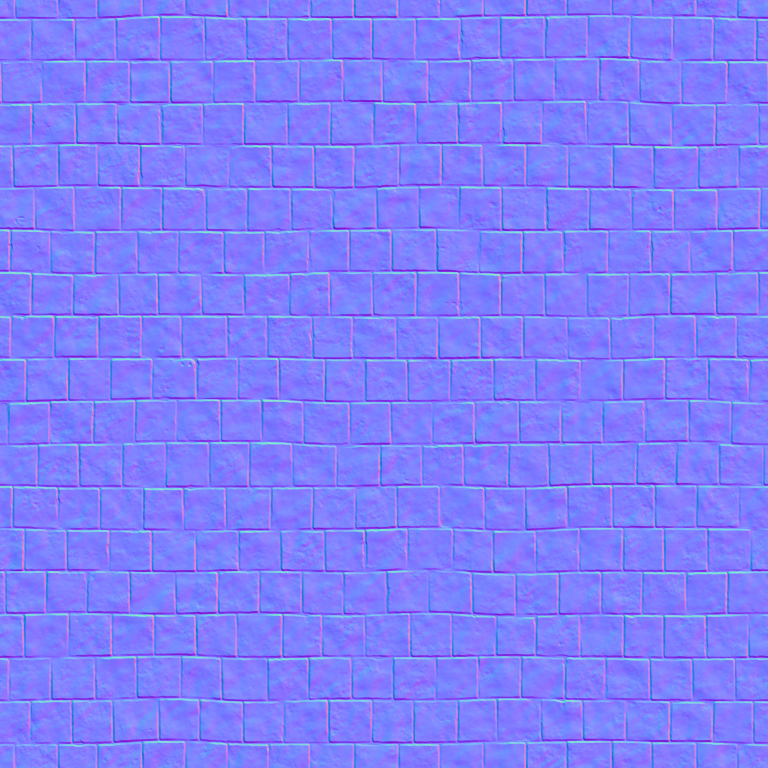
A WebGL 2 fragment shader for this texture map:

```glsl
#version 300 es
precision highp float;
// Tangent-space normal map of a stone paving: 18 staggered courses of 18 blocks.
// A height field (fine grooves, chipped edges, rough faces) is differentiated
// numerically and its unit normal is packed into RGB. It tiles seamlessly.
uniform vec2 u_resolution;
out vec4 fragColor;

const float COUNT = 18.0; // blocks across and courses down

// Integer hash of a non-negative lattice point, 0..1
float hash(vec2 cell) {
    uvec2 u = uvec2(cell);
    uint h = u.x * 1597334677u ^ (u.y + 17u) * 3812015801u;
    h = (h ^ (h >> 15)) * 2246822519u;
    h = (h ^ (h >> 13)) * 3266489917u;
    return float((h ^ (h >> 16)) >> 8) / 16777216.0;
}

// Value noise repeating every `period` cells
float noise(vec2 p, float period) {
    vec2 i = floor(p), f = p - i;
    f = f * f * f * (f * (f * 6.0 - 15.0) + 10.0);
    vec2 a = mod(i, period), b = mod(i + 1.0, period);
    return mix(mix(hash(a), hash(vec2(b.x, a.y)), f.x),
               mix(hash(vec2(a.x, b.y)), hash(b), f.x), f.y);
}

// Rough stone face: soft slanting lumps, with pitting gathered in patches
float stoneFace(vec2 p) {
    vec2 q = vec2(p.x + p.y, 1.25 * (p.y - p.x)) * 1.6;
    float lumps = 0.0, pits = 0.0, amplitude = 0.046;
    for (int octave = 0; octave < 4; octave++) {
        float n = amplitude * (noise(q, 4096.0) - 0.5);
        if (octave < 2) lumps += n; else pits += n;
        q = mat2(1.2, 1.6, -1.6, 1.2) * q + 7.3;
        amplitude *= 0.5;
    }
    float patches = noise(p * 2.7 + 31.0, 4096.0);
    return lumps + pits * (0.35 + 1.3 * patches * patches);
}

// Height at p, measured in blocks
float height(vec2 p) {
    float rough = noise(p * 11.0, 198.0) - 0.5;
    float chip = smoothstep(0.78, 0.97, noise(p * 3.0 + 0.5, 54.0));

    // Gently wavering courses, each with its own stagger
    float y = p.y + 0.4 + 0.09 * (noise(p * 0.5, 9.0) - 0.5);
    float course = floor(y), fy = y - course;
    course = mod(course, COUNT);
    float stagger = 0.5 * mod(course, 2.0) + 0.4 * hash(vec2(course, 91.0));

    // Nearest upright joint, displaced and slightly leaning
    float x = p.x - stagger;
    float joint = floor(x + 0.5);
    vec2 jointId = vec2(mod(joint, COUNT), course);
    float lean = 0.04 * (hash(jointId + 60.0) - 0.5) * (fy - 0.5);
    float toJoint = x - joint - 0.09 * (hash(jointId) - 0.5) - lean;
    float column = toJoint > 0.0 ? joint : joint - 1.0;
    vec2 blockId = vec2(mod(column, COUNT), course);

    // Distance to the block edge with tight corners and worn rims
    vec2 gap = vec2(abs(toJoint), min(fy, 1.0 - fy) - 0.012 * hash(blockId + 30.0));
    float edge = 0.06 - length(max(0.06 - gap, 0.0));
    edge += 0.014 * rough - chip * (0.02 + 0.05 * rough);
    float raised = smoothstep(0.0, 0.042, edge);

    // Each block has its own grain, tilt and depth
    vec2 local = vec2(x - column, fy);
    vec2 seed = vec2(hash(blockId + 120.0), hash(blockId + 200.0));
    float face = stoneFace(local + floor(seed * 90.0));
    face += dot(local - 0.5, seed - 0.5) * 0.06;
    float depth = 0.017 + 0.018 * noise(p * 1.5 + 9.0, 27.0);
    return raised * (depth + 0.8 * face);
}

void main() {
    vec2 p = gl_FragCoord.xy / u_resolution * COUNT;

    // Central differences over about one joint flank
    vec2 e = vec2(0.018, 0.0);
    vec2 slope = vec2(height(p + e.xy) - height(p - e.xy),
                      height(p + e.yx) - height(p - e.yx)) / (2.0 * e.x);

    vec3 normal = normalize(vec3(-slope, 1.0));
    fragColor = vec4(normal * 0.5 + 0.5, 1.0);
}
```
